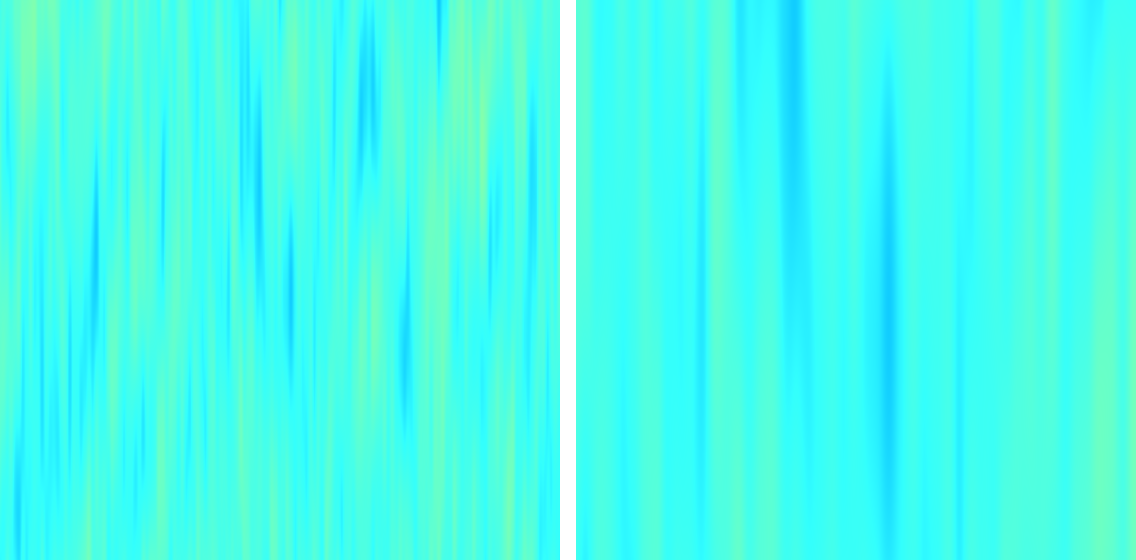
Left: the whole. Right: its middle third, enlarged.
This texture is drawn by a Shadertoy shader. Its source:

```glsl
#define COLUMNS 18.0      // streak columns per canvas in the broadest layer
#define LAYERS 4          // each layer doubles the column count
#define GAIN 0.98         // strength of each finer layer
#define STRETCH 1.12      // vertical frequency growth per layer
#define MEAN_TONE 0.075   // zero is pure cyan, above is green, below is blue
#define CONTRAST 0.043

const float TAU = 6.2831853;

vec4 hash4(vec2 cell) {
    vec4 p = fract(cell.xyxy * vec4(0.1031, 0.1030, 0.0973, 0.1099));
    p += dot(p, p.wzxy + 33.33);
    return fract((p.xxyz + p.yzzw) * p.zywx);
}

// Two slow sines along one column, with random phase and frequency
float columnTone(float column, float layer, float y) {
    vec4 random = hash4(vec2(column + 7.0, layer * 19.0 + 3.0));
    float slow = mix(0.2, 0.7, random.x);
    float quick = mix(0.6, 1.4, random.y);
    return sin(TAU * (slow * y + random.z)) + sin(TAU * (quick * y + random.w));
}

// Smooth blend between neighbouring columns
float streaks(vec2 p, float layer) {
    float column = floor(p.x);
    float blend = smoothstep(0.0, 1.0, fract(p.x));
    return mix(columnTone(column, layer, p.y),
               columnTone(column + 1.0, layer, p.y), blend);
}

// Blue through cyan to sea green
vec3 coolRamp(float tone) {
    return clamp(vec3(0.2 + tone, 1.0 + 1.5 * tone, 0.99 - tone), 0.0, 1.0);
}

void mainImage(out vec4 fragColor, in vec2 fragCoord) {
    vec2 uv = fragCoord / iResolution.y;

    // Layered vertical streaks, broad to fine
    float sum = 0.0;
    float strength = 1.0;
    vec2 frequency = vec2(COLUMNS, 1.0);
    for (int i = 0; i < LAYERS; i++) {
        float layer = float(i);
        sum += strength * streaks(uv * frequency + vec2(0.37 * layer, 0.0), layer);
        strength *= GAIN;
        frequency *= vec2(2.0, STRETCH);
    }

    fragColor = vec4(coolRamp(MEAN_TONE + CONTRAST * sum), 1.0);
}
```
